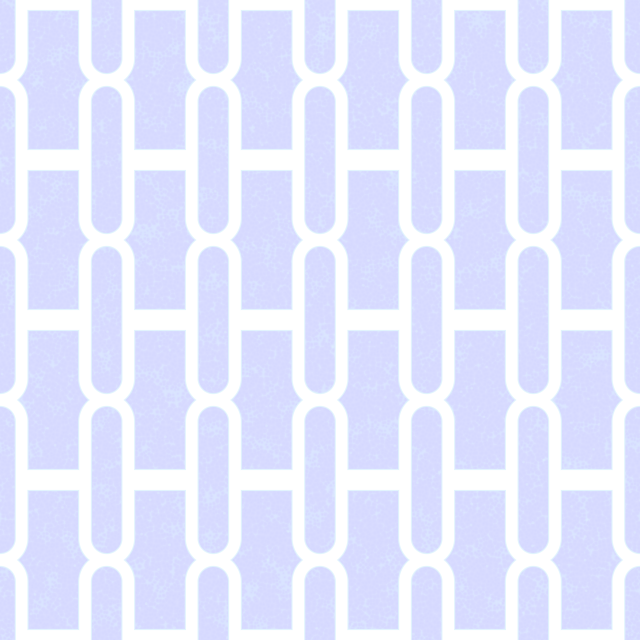
A three.js fragment shader for this pattern:

```glsl
// Pale lilac trellis: columns of capsules linked end to end by a white outline,
// with white bars joining neighbouring columns. One folded capsule distance draws
// the lattice; wrapping cellular noise and sines give the fill a faint paper mottle.
#define REPEATS vec2(6.0, 4.0)
#define CAPSULE_RADIUS 0.0247
#define CAPSULE_REACH 0.0911
#define OUTLINE 0.0182
#define BAR_HALF 0.0156
#define EDGE_SOFT 0.0011
#define RIM_WIDTH 0.0017
#define LILAC vec3(0.845, 0.857, 1.0)
#define PALE_BLUE vec3(0.85, 0.89, 1.0)
#define RIM_COLOUR vec3(0.88, 0.955, 0.99)
#define GRAIN 0.018
#define FLECK_STRENGTH 0.35

varying vec2 vUv;

const float TAU = 6.2831853;

vec2 hash2(vec2 p) {
  vec3 q = fract(p.xyx * vec3(0.1031, 0.1030, 0.0973));
  q += dot(q, q.yzx + 33.33);
  return fract((q.xx + q.yz) * q.zy);
}

// Distance to the nearest scattered point; wraps after n cells.
float cellular(vec2 uv, float n) {
  vec2 p = uv * n;
  vec2 cell = floor(p);
  float nearest = 2.0;
  for (int j = -1; j <= 1; j++) {
    for (int i = -1; i <= 1; i++) {
      vec2 id = cell + vec2(float(i), float(j));
      vec2 point = id + hash2(mod(id, n) + n);
      nearest = min(nearest, length(point - p));
    }
  }
  return nearest;
}

// Distance to the white lattice, negative inside it.
float lattice(vec2 uv) {
  vec2 p = (fract(uv * REPEATS + 0.5) - 0.5) / REPEATS;
  p = abs(p);
  float capsule = length(vec2(p.x, max(p.y - CAPSULE_REACH, 0.0))) - CAPSULE_RADIUS;
  return max(-capsule, min(capsule - OUTLINE, p.y - BAR_HALF));
}

// Lilac paper with bluish clouds, fine grain and sparse light flecks.
vec3 paper(vec2 uv) {
  float clouds = sin(TAU * (5.0 * uv.x + 3.0 * uv.y) + 2.0 * sin(TAU * 7.0 * uv.y))
               + sin(TAU * (11.0 * uv.y - 4.0 * uv.x) + 2.0 * sin(TAU * 9.0 * uv.x));
  float fine = cellular(uv, 170.0);
  float tone = 0.5 * cellular(uv, 36.0) + 0.5 * fine + 0.06 * clouds;
  vec3 colour = mix(LILAC, PALE_BLUE, smoothstep(0.45, 0.8, tone));
  colour += GRAIN * (fine - 0.5) * vec3(1.0, 1.0, 0.2);
  float fleck = 1.0 - smoothstep(0.02, 0.07, cellular(uv, 22.0));
  return mix(colour, RIM_COLOUR, FLECK_STRENGTH * fleck);
}

void main() {
  float d = lattice(vUv);
  float rim = 1.0 - smoothstep(RIM_WIDTH - EDGE_SOFT, RIM_WIDTH + EDGE_SOFT, d);
  float white = 1.0 - smoothstep(-EDGE_SOFT, EDGE_SOFT, d);
  vec3 colour = mix(paper(vUv), RIM_COLOUR, rim);
  colour = mix(colour, vec3(1.0), white);
  gl_FragColor = vec4(clamp(colour, 0.0, 1.0), 1.0);
}
```
